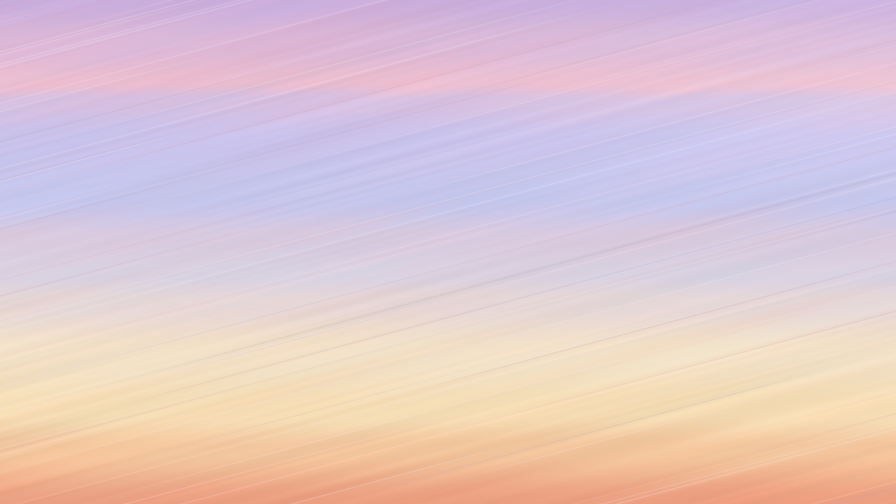
Give the GLSL for this background, as a Shadertoy shader.

```glsl
const float STREAK_SLOPE = 0.268;    // rise of the streaks per unit run
const float GRAIN_STRENGTH = 0.022;  // brightness of the brushed grain
const float TINT_STRENGTH = 0.030;   // pink against blue shift of the grain
const float BAND_WARP = 0.010;       // how far streaks drag the bands
const float LINE_STRENGTH = 0.13;    // opacity of the thin lines
const float LINE_CHANCE = 0.35;      // share of cells that hold a line
const int LINE_LAYERS = 3;
const vec3 PALE_LINE = vec3(0.98, 0.90, 0.93);
const vec3 DUSK_LINE = vec3(0.74, 0.64, 0.74);
const vec3 PINK_SHIFT = vec3(1.0, -0.35, -0.6);

// Sky bands from the bottom up
const int STOPS = 13;
const float HEIGHTS[STOPS] = float[](
    0.0, 0.11, 0.18, 0.305, 0.40, 0.456, 0.525,
    0.606, 0.722, 0.80, 0.833, 0.907, 1.0);
const vec3 COLOURS[STOPS] = vec3[](
    vec3(0.92, 0.62, 0.50), vec3(0.95, 0.77, 0.61),
    vec3(0.96, 0.86, 0.70), vec3(0.95, 0.88, 0.78),
    vec3(0.90, 0.84, 0.84), vec3(0.85, 0.82, 0.88),
    vec3(0.85, 0.79, 0.87), vec3(0.77, 0.77, 0.92),
    vec3(0.79, 0.76, 0.92), vec3(0.84, 0.75, 0.88),
    vec3(0.92, 0.74, 0.81), vec3(0.86, 0.72, 0.84),
    vec3(0.79, 0.68, 0.86));

float hash(vec2 p) {
    return fract(sin(dot(p, vec2(127.1, 311.7))) * 43758.5453);
}

float noise(vec2 p) {
    vec2 cell = floor(p);
    vec2 f = fract(p);
    f = f * f * (3.0 - 2.0 * f);
    return mix(mix(hash(cell), hash(cell + vec2(1, 0)), f.x),
               mix(hash(cell + vec2(0, 1)), hash(cell + vec2(1, 1)), f.x), f.y);
}

vec3 skyBands(float y) {
    vec3 colour = COLOURS[0];
    for (int i = 1; i < STOPS; i++) {
        colour = mix(colour, COLOURS[i], smoothstep(HEIGHTS[i - 1], HEIGHTS[i], y));
    }
    return colour;
}

// Signed noise stretched along the streaks
float grain(vec2 p, float frequency) {
    return noise(vec2(p.x * 1.4, p.y * frequency) + frequency) - 0.5;
}

// Thin lines scattered over cells across the streaks
vec3 addLines(vec3 colour, vec2 p, float pixel) {
    for (int i = 0; i < LINE_LAYERS; i++) {
        float layer = float(i);
        float density = 34.0 + 23.0 * layer;
        float cell = floor(p.y * density);
        float centre = 0.2 + 0.6 * hash(vec2(cell, layer + 5.0));
        float away = abs(fract(p.y * density) - centre) / density;
        float line = 1.0 - smoothstep(0.0, max(0.0028, 1.2 * pixel), away);
        float present = step(hash(vec2(cell, layer)), LINE_CHANCE);
        float fade = smoothstep(0.25, 0.8, noise(vec2(p.x * 1.6, cell * 7.3 + layer)));
        vec3 tint = mix(DUSK_LINE, PALE_LINE, step(0.4, hash(vec2(cell, layer + 9.0))));
        colour = mix(colour, tint, line * present * fade * LINE_STRENGTH * 1.6);
    }
    return colour;
}

void mainImage(out vec4 fragColor, in vec2 fragCoord) {
    vec2 uv = fragCoord / iResolution.xy;
    vec2 p = fragCoord / iResolution.y;
    vec2 streak = vec2(p.x, p.y - STREAK_SLOPE * p.x);

    // Bands, dragged slightly by wide streaks
    float wide = grain(streak, 17.0);
    float middle = grain(streak, 61.0);
    float fine = grain(streak, 143.0);
    vec3 colour = skyBands(uv.y + BAND_WARP * (wide + middle));

    // Paler upper right
    float paleness = smoothstep(0.3, 1.0, uv.x) * smoothstep(0.45, 0.9, uv.y);
    colour += paleness * vec3(0.015, 0.035, 0.025);

    // Brushed grain and thin lines
    colour += GRAIN_STRENGTH * (0.5 * wide + middle + fine);
    colour += TINT_STRENGTH * PINK_SHIFT * (0.5 * grain(streak, 29.0) + 0.6 * grain(streak, 97.0));
    colour = addLines(colour, streak, 1.0 / iResolution.y);

    fragColor = vec4(clamp(colour, 0.0, 1.0), 1.0);
}
```
